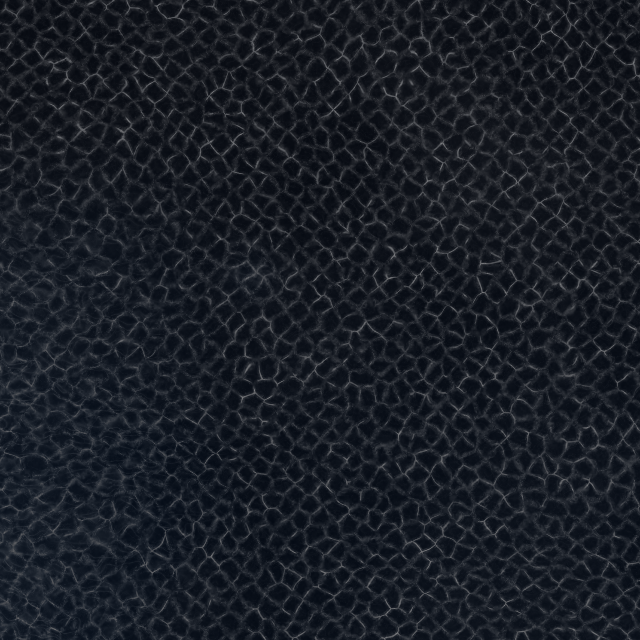
Reproduce this texture procedurally as a Shadertoy shader.

```glsl
const vec3 NAVY_BASE = vec3(0.048, 0.066, 0.098);
const vec3 RIDGE_GAIN = vec3(0.31, 0.30, 0.285);
const vec3 BLUE_TINT = vec3(-0.012, 0.002, 0.016);
const float CELLS = 38.0;          // grain cells across the canvas
const float LATTICE_ANGLE = 0.75;  // direction of the cell rows
const float JITTER = 0.52;
const float WARP = 0.014;
const float RIDGE_WIDTH = 0.27;
const float CREASE_WIDTH = 0.075;
const float RIDGE_LIGHT = 0.23;
const float CREASE_LIGHT = 0.72;
const float FIBRE_LIGHT = 0.34;
const float WRINKLE_LIGHT = 0.30;
const float GRAIN_LIGHT = 0.13;
const float FLOOR_LEVEL = -0.035;

float hash(vec2 p) {
    vec3 q = fract(p.xyx * 0.1031);
    q += dot(q, q.yzx + 33.33);
    return fract((q.x + q.y) * q.z);
}

vec2 hash2(vec2 p) {
    return vec2(hash(p), hash(p + vec2(71.7, 19.3)));
}

float noise(vec2 p) {
    vec2 i = floor(p), f = fract(p);
    f = f * f * (3.0 - 2.0 * f);
    return mix(mix(hash(i), hash(i + vec2(1, 0)), f.x),
               mix(hash(i + vec2(0, 1)), hash(i + vec2(1, 1)), f.x), f.y);
}

float fbm(vec2 p) {
    float sum = 0.0, gain = 0.53;
    for (int i = 0; i < 4; i++) {
        sum += gain * noise(p);
        p = mat2(1.6, 1.2, -1.2, 1.6) * p + 17.3;
        gain *= 0.5;
    }
    return sum;
}

mat2 rotation(float a) {
    return mat2(cos(a), sin(a), -sin(a), cos(a));
}

// Thin bright threads where the noise crosses its middle level
float threads(vec2 p, float sharpness) {
    return pow(1.0 - abs(2.0 * noise(p) - 1.0), sharpness);
}

vec2 cellPoint(vec2 cell) {
    return cell + 0.5 + JITTER * (hash2(cell) - 0.5);
}

// Distance to the nearest border between jittered lattice cells
float cellBorder(vec2 p) {
    vec2 home = floor(p), nearest = vec2(0);
    float best = 9.0;
    for (int y = -1; y <= 1; y++)
    for (int x = -1; x <= 1; x++) {
        vec2 r = cellPoint(home + vec2(x, y)) - p;
        if (dot(r, r) < best) { best = dot(r, r); nearest = r; }
    }
    float border = 9.0;
    for (int y = -2; y <= 2; y++)
    for (int x = -2; x <= 2; x++) {
        vec2 r = cellPoint(home + vec2(x, y)) - p;
        vec2 gap = r - nearest;
        if (dot(gap, gap) > 0.0001)
            border = min(border, dot(0.5 * (r + nearest), normalize(gap)));
    }
    return border;
}

void mainImage(out vec4 fragColor, in vec2 fragCoord) {
    vec2 p = fragCoord / iResolution.y;
    float pixel = CELLS / iResolution.y;

    // Broad wear: a wrinkled left flank and a scuffed patch
    float broad = fbm(p * 4.0 + 5.0);
    float flank = 1.0 - smoothstep(0.05, 0.40, p.x + 0.35 * (broad - 0.5));
    flank *= 1.0 - smoothstep(0.55, 0.85, p.y);
    float scuff = exp(-dot(p - vec2(0.39, 0.57), p - vec2(0.39, 0.57)) * 500.0);
    float wrinkled = clamp(flank + 0.7 * scuff, 0.0, 1.0);

    // Warped diagonal lattice of cells
    vec2 bend = vec2(noise(p * 5.0), noise(p * 5.0 + 40.0)) - 0.5;
    vec2 ripple = vec2(noise(p * 60.0), noise(p * 60.0 + 90.0)) - 0.5;
    vec2 q = p + bend * WARP * 2.5 + ripple * WARP * 0.6;
    vec2 lattice = rotation(LATTICE_ANGLE) * q * CELLS;
    float border = cellBorder(lattice);

    // Soft ridges with broken creases on top
    float rough = fbm(p * 110.0);
    float ridge = 1.0 - smoothstep(0.02, RIDGE_WIDTH, border + 0.28 * (rough - 0.5));
    float crease = 1.0 - smoothstep(0.0, max(CREASE_WIDTH, pixel), border);
    float broken = smoothstep(0.38, 0.85, noise(p * 85.0 + 7.0));
    broken *= 0.45 + 0.9 * noise(p * 21.0 + 3.0);

    // Fibres along both lattice directions, wrinkles nearly level
    vec2 f = lattice + 0.7 * (rough - 0.5);
    float fibre = max(threads(f * vec2(1.3, 3.8), 7.0),
                      threads(f.yx * vec2(1.3, 3.8) + 50.0, 7.0));
    vec2 level = rotation(0.12) * (q + ripple * 0.006);
    float wrinkle = threads(level * vec2(36.0, 105.0), 5.0);
    float grain = 0.6 * noise(p * 260.0) + 0.4 * noise(p * 430.0 + 11.0) - 0.5;

    // Total light
    float light = FLOOR_LEVEL + 0.16 * (broad - 0.5) + 0.05 * wrinkled;
    light += RIDGE_LIGHT * ridge * (0.5 + rough) * (1.0 - 0.35 * wrinkled);
    light += CREASE_LIGHT * crease * broken * (1.0 - 0.45 * wrinkled);
    light += FIBRE_LIGHT * fibre * (0.22 + 0.78 * ridge) * (0.35 + 1.1 * rough);
    light += WRINKLE_LIGHT * wrinkle * wrinkled * (0.3 + rough);
    light += GRAIN_LIGHT * grain * (0.6 + 2.2 * ridge);
    light = max(light, -0.07 + 0.04 * grain);

    // Cool tint low down, neutral highlights
    float cool = (1.0 - smoothstep(0.1, 0.9, p.y)) * 0.7 + 0.6 * wrinkled - 0.35;
    vec3 color = NAVY_BASE + RIDGE_GAIN * light;
    color += BLUE_TINT * cool * (1.0 - smoothstep(0.3, 0.9, light));
    fragColor = vec4(clamp(color, 0.0, 1.0), 1.0);
}
```
